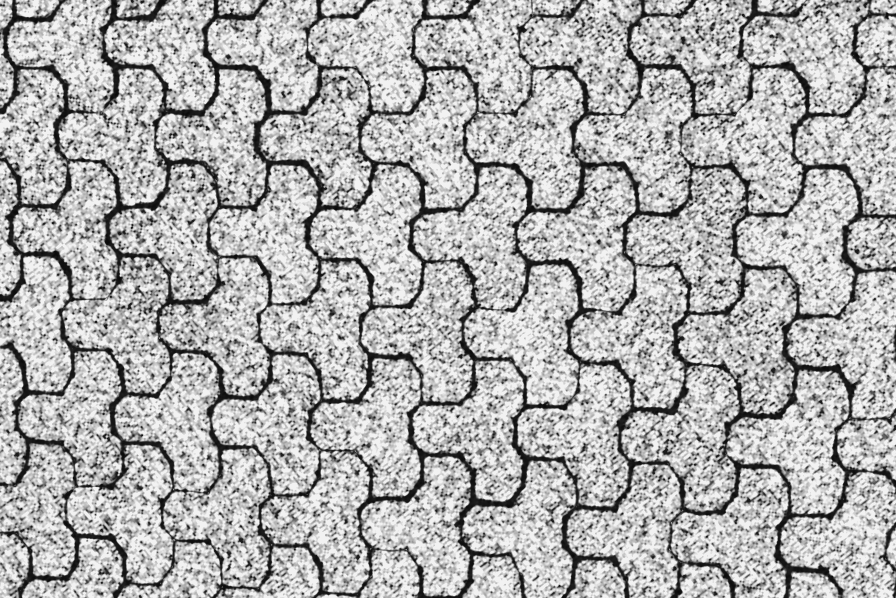
Give the GLSL for this texture, as a WebGL 1 fragment shader.

```glsl
precision highp float;
// Interlocking three-lobed concrete pavers with speckled faces and dark, ragged joints.
uniform vec2 u_resolution;

float hash(vec2 p) {
  return fract(sin(dot(p, vec2(127.1, 311.7))) * 43758.5453);
}

float noise(vec2 p) {
  vec2 i = floor(p), f = fract(p);
  f = f * f * (3.0 - 2.0 * f);
  return mix(mix(hash(i), hash(i + vec2(1.0, 0.0)), f.x),
             mix(hash(i + vec2(0.0, 1.0)), hash(i + 1.0), f.x), f.y);
}

float smoothMin(float a, float b, float k) {
  float h = max(k - abs(a - b), 0.0) / k;
  return min(a, b) - h * h * k * 0.25;
}

// Adds edge a-b: rounds it into the distance, flips the side if it lies above p.
void edge(vec2 p, vec2 a, vec2 b, inout float dist, inout float side) {
  vec2 ab = b - a, ap = p - a;
  float d = length(ap - ab * clamp(dot(ap, ab) / dot(ab, ab), 0.0, 1.0));
  dist = smoothMin(dist, d, 0.04);
  if ((a.x <= p.x) != (b.x <= p.x) && a.y + ab.y * ap.x / ab.x > p.y) side = -side;
}

// Depth inside one paver (positive inside); its left tip is at the origin.
float paverDepth(vec2 p) {
  p.y = abs(p.y);
  float dist = 1.0, side = -1.0;
  // left lobe
  edge(p, vec2(0.0, 0.0), vec2(0.0, 0.125), dist, side);
  edge(p, vec2(0.0, 0.125), vec2(0.11, 0.245), dist, side);
  edge(p, vec2(0.11, 0.245), vec2(0.465, 0.245), dist, side);
  // right lobe, mirrored about the axis
  edge(p, vec2(0.465, 0.245), vec2(0.595, 0.42), dist, side);
  edge(p, vec2(0.595, 0.42), vec2(0.61, 0.69), dist, side);
  edge(p, vec2(0.61, 0.69), vec2(0.965, 0.69), dist, side);
  edge(p, vec2(0.965, 0.69), vec2(1.095, 0.515), dist, side);
  edge(p, vec2(1.095, 0.515), vec2(1.11, 0.245), dist, side);
  // notch that receives the next paver
  edge(p, vec2(1.11, 0.245), vec2(1.0, 0.125), dist, side);
  edge(p, vec2(1.0, 0.125), vec2(1.0, 0.0), dist, side);
  return dist * side;
}

void main() {
  // One unit is one paver pitch; y runs down from the top.
  float pixel = 5.818 / u_resolution.y;
  vec2 p = vec2(gl_FragCoord.x, u_resolution.y - gl_FragCoord.y) * pixel;

  // Slight perspective, uneven pitch and hand-laid wobble
  float across = p.x - 3.41;
  vec2 q = vec2(3.41 + across * (1.0 + 0.0097 * (p.y - 0.41)),
                p.y - across * 0.0097 * (p.y - 0.68) - 0.41);
  q.x = (q.x - 0.045) / 0.96;
  q.x -= 0.0083 * q.x * q.x;
  q += 0.03 * (vec2(noise(p * 5.0), noise(p * 5.0 + 40.0)) - 0.5);

  // Find the paver that holds this point
  float depth = 0.0;
  vec2 id = vec2(0.0);
  for (int j = 0; j < 2; j++) {
    float row = floor(q.y / 0.935) + float(j);
    float shift = 0.5 * mod(row, 2.0);
    for (int i = 0; i < 2; i++) {
      float column = floor(q.x - shift) - float(i);
      float d = paverDepth(q - vec2(column + shift, row * 0.935));
      if (d > depth) {
        depth = d;
        id = vec2(column, row);
      }
    }
  }

  // Speckled aggregate on turned grids, so that the grain shows no rows
  float fine = noise(mat2(0.8, 0.6, -0.6, 0.8) * p * 46.0 + 60.0);
  float coarse = noise(mat2(0.92, -0.39, 0.39, 0.92) * p * 25.0 + 90.0);
  float grain = 0.55 * fine + 0.45 * coarse;

  // Shade by stone, by stained patches and by worn rims
  float bias = 0.07 * (hash(id + 3.7) - 0.5) + 0.09 * (noise(p * 1.6 + 20.0) - 0.5);
  bias += 0.012 * (p.y - 2.9) / 2.9 - 0.06 * exp(-depth * 20.0);
  float n = grain + bias;
  float face = 0.81 + 1.05 * (n - 0.5) - 1.2 * max(0.36 - n, 0.0);
  face = clamp(face, 0.1, 0.95);

  // Joints of varying width with crumbled edges
  float halfWidth = mix(0.004, 0.024, noise(p * 2.7 + 5.0));
  halfWidth += 0.014 * (noise(p * 11.0) - 0.5) + 0.02 * (0.5 - grain);
  float stone = smoothstep(halfWidth - 0.008, halfWidth + 0.008 + pixel, depth);
  float joint = 0.03 + 0.12 * grain;

  gl_FragColor = vec4(vec3(mix(joint, face, stone)), 1.0);
}
```
